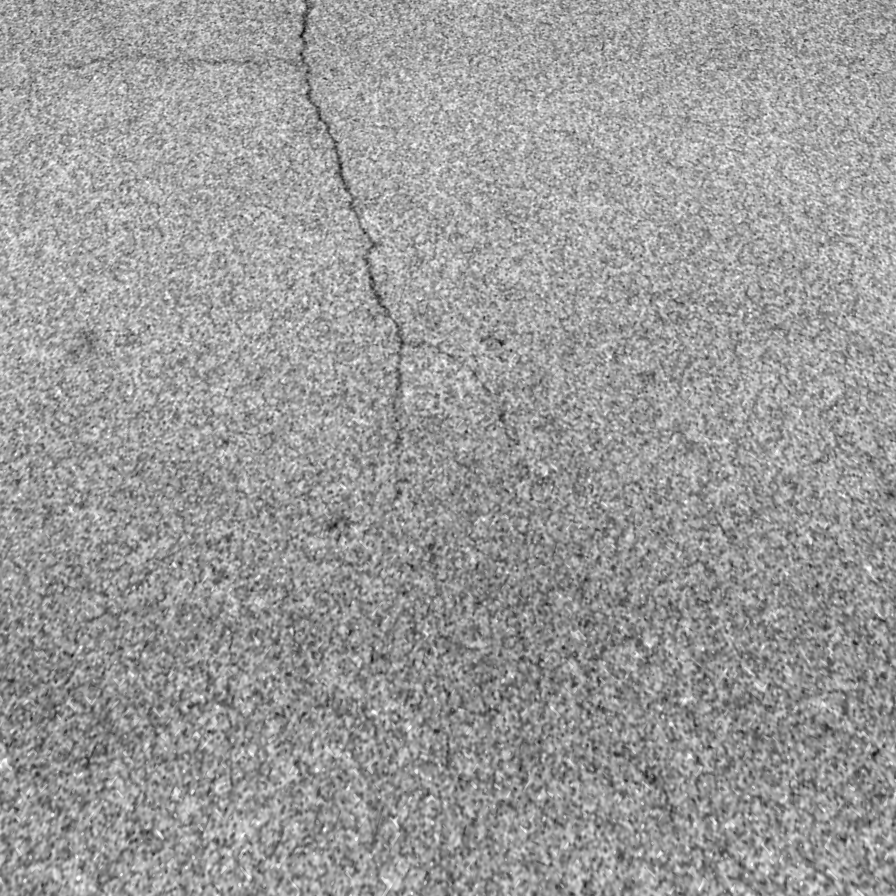
Give the GLSL for this texture, as a WebGL 1 fragment shader.

```glsl
precision highp float;

// Weathered asphalt seen at a slant: layers of turned value noise as grain on
// a ground plane in perspective, broad tonal patches, bright chips, dark pits
// and stains, plus one main crack with a curved branch and faint hairlines.

uniform vec2 u_resolution;

const float HORIZON = 2.6;                  // height of the vanishing line
const vec2 GRAIN_FREQ = vec2(245.0, 186.0); // grains per canvas at the lower edge
const float GRAIN_NEAR = 0.60;              // grain contrast, lower edge
const float GRAIN_FAR = 0.53;               // grain contrast, upper edge
const float TONE_DARK = 0.552;
const float TONE_LIGHT = 0.672;
const float PATCH_AMOUNT = 0.09;
const float CHIP_AMOUNT = 0.24;
const float PIT_AMOUNT = 0.16;
const float CRACK_WIDTH = 0.0058;
const float CRACK_DEPTH = 0.31;
const float HAIR_WIDTH = 0.0046;
const float HAIR_DEPTH = 0.10;
const int HAIRLINES = 6;
const int STAINS = 5;

float hash(vec2 p) {
  vec3 q = fract(p.xyx * 0.1031);
  q += dot(q, q.yzx + 33.33);
  return fract((q.x + q.y) * q.z);
}

float noise(vec2 p) {
  vec2 cell = floor(p);
  vec2 f = fract(p);
  f = f * f * (3.0 - 2.0 * f);
  float low = mix(hash(cell), hash(cell + vec2(1.0, 0.0)), f.x);
  float high = mix(hash(cell + vec2(0.0, 1.0)), hash(cell + 1.0), f.x);
  return mix(low, high, f.y);
}

// Turning each layer hides the noise lattice
vec2 turn(vec2 p, float angle) {
  float c = cos(angle);
  float s = sin(angle);
  return vec2(c * p.x - s * p.y, s * p.x + c * p.y);
}

// Sideways drift of a crack along its length
float wander(float t, float seed) {
  vec2 lane = vec2(0.0, seed);
  return (noise(vec2(t * 13.0, 0.0) + lane) - 0.5) * 0.014
       + (noise(vec2(t * 55.0, 7.0) + lane) - 0.5) * 0.011
       + (noise(vec2(t * 150.0, 13.0) + lane) - 0.5) * 0.006;
}

float stroke(float d, float width) {
  return 1.0 - smoothstep(0.0, max(width, 1.5 / u_resolution.y), abs(d));
}

// Soft window between two ends
float span(float v, float start, float end) {
  return smoothstep(start - 0.02, start + 0.02, v)
       * (1.0 - smoothstep(end - 0.02, end + 0.02, v));
}

// Quarter ellipse, upper right
float arc(vec2 p, vec2 center, vec2 radius) {
  vec2 q = (p - center) / radius;
  float d = (length(q) - 1.0) * radius.y + wander(p.x + p.y * 0.4, 31.0) * 0.7;
  return stroke(d, HAIR_WIDTH) * span(q.x, 0.0, 1.2) * span(q.y, 0.0, 1.2);
}

float cracks(vec2 p) {
  float path = 0.343 + 0.07 * clamp((0.93 - p.y) / 0.20, 0.0, 1.0)
             + 0.03 * clamp((0.69 - p.y) / 0.07, 0.0, 1.0);
  float fade = smoothstep(0.46, 0.66, p.y);
  float width = CRACK_WIDTH * (0.65 + 0.7 * noise(vec2(p.y * 40.0, 3.0)));
  float dark = stroke(p.x - path - wander(p.y, 5.0), width)
             * CRACK_DEPTH * mix(0.5, 1.0, fade) * smoothstep(0.41, 0.50, p.y);
  dark += arc(p, vec2(0.440, 0.490), vec2(0.137, 0.130)) * 0.18;
  dark += arc(p, vec2(0.660, 0.080), vec2(0.095, 0.085)) * 0.17;
  float side = p.y - 0.932 - 0.03 * (p.x - 0.2) - wander(p.x, 17.0) * 0.6;
  dark += stroke(side, HAIR_WIDTH) * span(p.x, 0.06, 0.34) * 0.14;

  // Faint upright hairlines in the lower half
  for (int i = 0; i < HAIRLINES; i++) {
    float k = float(i);
    float x = 0.25 + 0.082 * k + 0.05 * (0.3 - p.y) + wander(p.y, 41.0 + 9.0 * k);
    float start = 0.30 * hash(vec2(k, 71.0));
    dark += stroke(p.x - x, HAIR_WIDTH) * span(p.y, start, start + 0.22) * HAIR_DEPTH;
  }
  return dark;
}

float stains(vec2 p) {
  float dark = 0.0;
  for (int i = 0; i < STAINS; i++) {
    float k = float(i);
    vec2 center = vec2(hash(vec2(k, 11.0)), 0.35 + 0.3 * hash(vec2(k, 23.0)));
    float radius = 0.008 + 0.010 * hash(vec2(k, 37.0));
    float d = length((p - center) * vec2(0.8, 1.0)) + wander(p.x + p.y, 3.0) * 0.4;
    dark += 0.17 * (1.0 - smoothstep(0.2 * radius, radius, d));
  }
  return dark;
}

void main() {
  vec2 p = gl_FragCoord.xy / u_resolution.y;

  // Ground plane coordinates
  float depth = HORIZON / (HORIZON - p.y);
  vec2 ground = vec2(p.x - 0.5, HORIZON) * depth * GRAIN_FREQ;

  // Broad light and patches
  float tone = mix(TONE_DARK, TONE_LIGHT, smoothstep(0.28, 0.75, p.y));
  tone += 0.035 * (1.0 - smoothstep(0.0, 0.25, p.y)) - 0.04 * smoothstep(0.85, 1.0, p.y);
  float blotch = 0.6 * noise(p * vec2(3.5, 6.0) + 4.0) + 0.4 * noise(p * vec2(11.0, 17.0));
  tone += PATCH_AMOUNT * (blotch - 0.5);

  // Grain: two fine layers and a coarse one
  float grain = 0.58 * (noise(turn(ground, 0.5) + 900.0) - 0.5)
              + 0.54 * (noise(turn(ground, 1.1) * 1.13 + 1700.0) - 0.5)
              + 0.24 * (noise(turn(ground, 0.8) * 0.5 + 1300.0) - 0.5);
  tone += grain * mix(GRAIN_NEAR, GRAIN_FAR, p.y);

  // Dark pits and bright chips, the chips strongest up close
  float pit = noise(turn(ground, 0.3) * 0.8 + 1100.0);
  float chip = noise(turn(ground, 0.7) * 0.72 + 1500.0);
  tone -= PIT_AMOUNT * smoothstep(0.76, 0.95, pit);
  tone += CHIP_AMOUNT * (1.0 - 0.6 * p.y) * smoothstep(0.80, 0.95, chip);

  tone -= cracks(p) + stains(p);
  gl_FragColor = vec4(vec3(clamp(tone, 0.08, 1.0)), 1.0);
}
```
